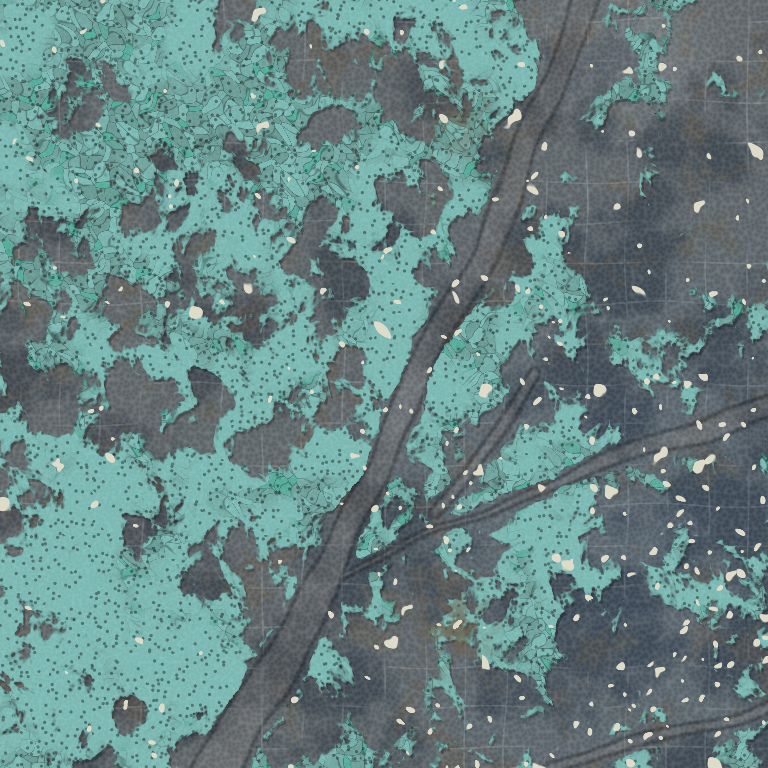
Write a Shadertoy shader that draws this texture.

```glsl
// Peeling turquoise paint on a dark, veined and speckled old surface.

const vec3 PAINT_LIGHT = vec3(0.49, 0.72, 0.70);
const vec3 PAINT_DULL = vec3(0.42, 0.60, 0.58);
const vec3 PAINT_VIVID = vec3(0.30, 0.71, 0.62);
const vec3 BASE_DARK = vec3(0.29, 0.32, 0.345);
const vec3 BASE_GREY = vec3(0.40, 0.425, 0.435);
const vec3 VEIN_GREY = vec3(0.42, 0.43, 0.44);
const vec3 RUST = vec3(0.42, 0.37, 0.30);
const vec3 SPLASH = vec3(0.87, 0.86, 0.79);

vec2 hash2(vec2 p) {
    vec3 q = fract(p.xyx * vec3(0.1031, 0.1030, 0.0973));
    q += dot(q, q.yzx + 33.33);
    return fract((q.xx + q.yz) * q.zy);
}

// Cellular noise: nearest distance, gap to the second nearest, cell id.
vec3 cells(vec2 p) {
    vec2 home = floor(p);
    float first = 9.0, second = 9.0, id = 0.0;
    for (int y = -1; y <= 1; y++)
    for (int x = -1; x <= 1; x++) {
        vec2 cell = home + vec2(x, y);
        float d = length(cell + hash2(cell) - p);
        if (d < first) { second = first; first = d; id = hash2(cell + 71.0).x; }
        else second = min(second, d);
    }
    return vec3(first, second - first, id);
}

// Layered cellular noise, centred near zero.
float relief(vec2 p, int layers) {
    float sum = 0.0, amp = 0.5;
    for (int i = 0; i < layers; i++) {
        sum += amp * (cells(p).x - 0.45);
        p = mat2(0.8, 0.6, -0.6, 0.8) * p * 2.03 + 17.0;
        amp *= 0.64;
    }
    return sum;
}

vec2 sway(vec2 p, float freq) {
    return sin(p.yx * freq + vec2(1.0, 4.0)) + 0.5 * sin(p * freq * 2.3 + p.yx * freq);
}

float blob(vec2 p, vec2 centre, float radius) {
    vec2 d = (p - centre) / radius;
    return exp(-dot(d, d));
}

float segment(vec2 p, vec2 a, vec2 b) {
    vec2 ab = b - a;
    return length(p - a - ab * clamp(dot(p - a, ab) / dot(ab, ab), 0.0, 1.0));
}

// Distance to the edge of the branching veins, negative inside.
float veins(vec2 p) {
    p += 0.004 * sway(p, 24.0);
    float trunk = min(segment(p, vec2(0.77, 1.02), vec2(0.63, 0.67)),
                      segment(p, vec2(0.63, 0.67), vec2(0.54, 0.50)));
    trunk = min(trunk, segment(p, vec2(0.54, 0.50), vec2(0.43, 0.26)));
    trunk = min(trunk, segment(p, vec2(0.43, 0.26), vec2(0.27, -0.03)));
    float branch = min(segment(p, vec2(0.42, 0.24), vec2(0.75, 0.385)),
                       segment(p, vec2(0.75, 0.385), vec2(1.02, 0.48)));
    float twigs = min(segment(p, vec2(0.57, 0.33), vec2(0.70, 0.52)),
                      segment(p, vec2(0.72, 0.0), vec2(1.02, 0.085)));
    float trunkWidth = 0.016 + 0.012 * smoothstep(0.4, 0.0, p.y);
    float branchWidth = 0.004 + 0.010 * smoothstep(0.6, 0.95, p.x);
    return min(trunk - trunkWidth, min(branch - branchWidth, twigs - 0.007));
}

// Positive where paint still clings.
float coverage(vec2 p, float vein) {
    float bias = 0.025
        + 0.17 * blob(p, vec2(0.08, 0.95), 0.30) + 0.22 * blob(p, vec2(0.13, 0.17), 0.23)
        + 0.13 * blob(p, vec2(0.62, 0.46), 0.17) + 0.08 * blob(p, vec2(0.45, 0.65), 0.20)
        + 0.24 * blob(p, vec2(0.67, 0.20), 0.10) - 0.24 * blob(p, vec2(0.91, 0.85), 0.25)
        - 0.17 * blob(p, vec2(0.92, 0.12), 0.40) - 0.10 * blob(p, vec2(0.10, 0.46), 0.13)
        - 0.12 * blob(p, vec2(0.46, 0.14), 0.12);
    vec2 q = p + 0.006 * sway(p, 47.0);
    return bias + relief(q * vec2(9.5, 8.0) + 3.0, 5) - 0.42 * smoothstep(0.012, -0.006, vein);
}

vec3 bareSurface(vec2 p, float vein) {
    float cloud = relief(p * 5.0 + 40.0, 4);
    float grain = cells(p * 170.0).x - 0.45;
    vec3 col = mix(BASE_DARK, BASE_GREY, smoothstep(-0.16, 0.10, cloud + 0.08 * p.y));
    col = mix(col, RUST, 0.35 * smoothstep(0.02, 0.2, relief(p * 12.0 + 9.0, 4)));
    col += vec3(-0.02, 0.0, 0.025) * blob(p, vec2(0.85, 0.3), 0.4);
    col += vec3(0.10) * blob(p, vec2(0.81, 0.93), 0.09);
    // Faint woven grid of cracks
    vec2 weave = abs(fract((p + 0.002 * sway(p, 30.0)) * 19.0) - 0.5) / 19.0;
    float thread = smoothstep(0.0018, 0.0004, min(weave.x, weave.y));
    col += 0.08 * thread * smoothstep(0.3, 0.6, cells(p * 8.0 + 5.0).x);
    // Raised veins with a dark outline
    col = mix(col, VEIN_GREY + 0.3 * cloud, 0.65 * smoothstep(0.002, -0.008, vein));
    col *= 1.0 - 0.25 * smoothstep(0.005, 0.0, abs(vein));
    return col + 0.11 * grain;
}

vec3 paintSkin(vec2 p, float covered) {
    vec3 chip = cells(p * 75.0 + 0.5 * sway(p, 90.0));
    vec3 pit = cells(p * 125.0 + 30.0);
    float wrinkled = smoothstep(-0.10, 0.12, relief(p * 6.0 + 60.0, 3)
        + 0.10 * blob(p, vec2(0.1, 0.9), 0.3) - 0.15 * blob(p, vec2(0.13, 0.17), 0.2));
    vec3 col = mix(PAINT_LIGHT, PAINT_DULL, wrinkled * smoothstep(0.2, 0.8, chip.z));
    col = mix(col, PAINT_VIVID, 0.65 * smoothstep(0.88, 0.94, chip.z) * wrinkled);
    col *= 1.0 - 0.30 * wrinkled * smoothstep(0.14, 0.0, chip.y);
    col *= 1.0 - 0.38 * smoothstep(0.36, 0.16, pit.x) * step(0.62, pit.z);
    col += 0.05 * (cells(p * 210.0).x - 0.45);
    return col * mix(0.82, 1.02, smoothstep(0.0, 0.06, covered));
}

// Small pale splashes, each cell holding at most one.
float splashes(vec2 p, float scale, float share) {
    vec3 drop = cells(p * scale + 0.12 * sway(p, 130.0));
    float size = 0.10 + 0.14 * fract(drop.z * 57.0);
    return smoothstep(size + 0.03, size - 0.03, drop.x) * step(drop.z, share);
}

void mainImage(out vec4 fragColor, in vec2 fragCoord) {
    vec2 p = fragCoord / iResolution.y;
    float vein = veins(p);
    float covered = coverage(p, vein);
    vec2 toLight = vec2(-0.003, 0.004);
    float overhang = coverage(p + toLight, vein);

    vec3 bare = bareSurface(p, vein);
    bare *= 1.0 - 0.28 * smoothstep(-0.01, 0.05, overhang);
    vec3 col = mix(bare, paintSkin(p, covered), smoothstep(-0.018, 0.018, covered));

    // Rust stains and splashes lie over everything
    float stain = blob(p, vec2(0.59, 0.18), 0.045) + 0.6 * blob(p, vec2(0.60, 0.84), 0.04);
    col = mix(col, RUST, 0.8 * stain * smoothstep(-0.15, 0.1, relief(p * 40.0, 3)));
    float share = 0.06 + 0.20 * smoothstep(0.3, 0.9, p.x) * smoothstep(0.95, 0.3, p.y);
    float spots = max(splashes(p, 26.0, 0.5 * share), splashes(p + 5.0, 48.0, share));
    col = mix(col, SPLASH, spots);
    fragColor = vec4(clamp(col, 0.0, 1.0), 1.0);
}
```
